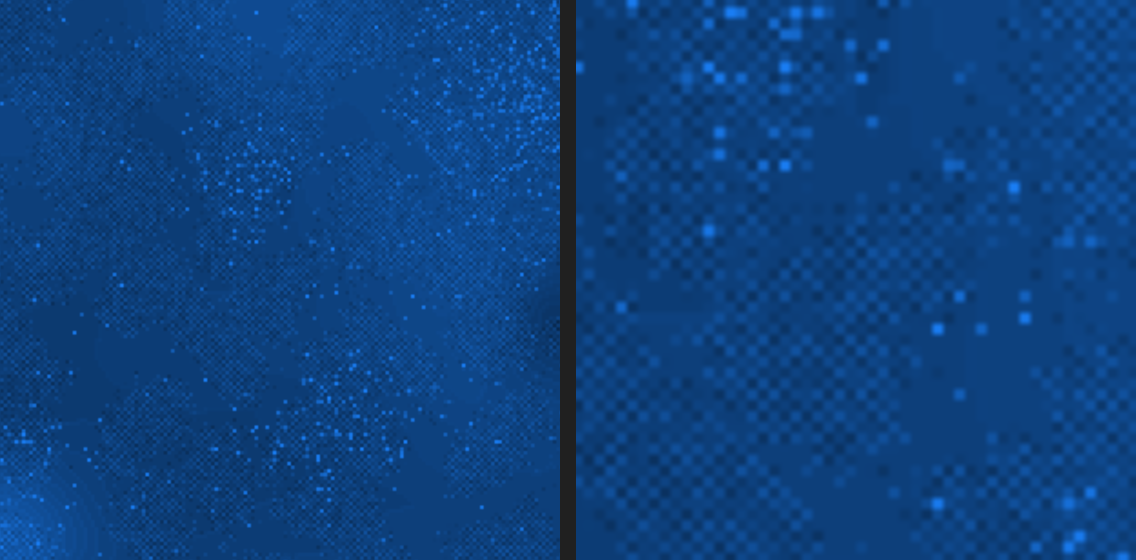
Left: the whole. Right: its middle third, enlarged.
Give the GLSL for this texture, as a WebGL 2 fragment shader.

```glsl
#version 300 es
precision highp float;
// Draws deep blue dithered grain in patches over stepped, softly lit ground.

uniform vec2 u_resolution;
out vec4 fragColor;

const float GRID = 154.0; // grain cells across the canvas

float hash(vec2 p) {
  vec3 q = fract(p.xyx * vec3(0.1031, 0.1030, 0.0973));
  q += dot(q, q.yzx + 33.33);
  return fract((q.x + q.y) * q.z);
}

// Soft elliptical spot of light or shade
float spot(vec2 p, vec2 centre, vec2 radius) {
  vec2 d = (p - centre) / radius;
  return exp(-dot(d, d));
}

// Layered sines, each octave bent by the one before
float waves(vec2 p) {
  float sum = 0.0, amp = 0.5;
  for (int i = 0; i < 4; i++) {
    p = mat2(0.8, 0.6, -0.6, 0.8) * p * 1.7 + 1.3;
    p += 0.6 * sin(p.yx);
    sum += amp * sin(p.x) * cos(p.y);
    amp *= 0.6;
  }
  return sum;
}

// Cellular noise: distance to the nearest scattered point
float cellular(vec2 p) {
  vec2 id = floor(p);
  float nearest = 2.0;
  for (int y = -1; y <= 1; y++) {
    for (int x = -1; x <= 1; x++) {
      vec2 c = id + vec2(x, y);
      vec2 site = c + vec2(hash(c + 7.1), hash(c + 51.7));
      nearest = min(nearest, distance(p, site));
    }
  }
  return nearest;
}

// Broad lighting
float ground(vec2 p) {
  float b = 0.458 + 0.028 * waves(p * 3.2);
  b += 0.065 * smoothstep(0.85, 1.65, p.x + p.y);
  b += 0.060 * spot(p, vec2(0.80, 0.45), vec2(0.15, 0.28));
  b += 0.050 * spot(p, vec2(0.42, 0.97), vec2(0.20, 0.12));
  b += 0.050 * spot(p, vec2(0.03, 0.78), vec2(0.14, 0.09));
  b += 0.190 * spot(p, vec2(0.00, 0.04), vec2(0.15, 0.12));
  b -= 0.110 * spot(p, vec2(1.00, 0.42), vec2(0.11, 0.10));
  b -= 0.050 * spot(p, vec2(0.51, 0.66), vec2(0.02, 0.07));
  return b;
}

float level(vec2 id) {
  return floor(ground(id / GRID) / 0.018);
}

// Brightness of a single grain cell
float grain(vec2 id) {
  vec2 p = id / GRID;
  float step0 = level(id);
  float b = (step0 + 0.5) * 0.018;

  // Thin lighter contours between steps
  float edge = abs(level(id + vec2(1, 0)) - step0) + abs(level(id + vec2(0, 1)) - step0);
  b += 0.022 * min(edge, 1.0);

  // Ragged patches of checkered dither
  float ragged = cellular(p * 6.5 + 0.25 * sin(p.yx * 17.0)) + 0.22 * waves(p * 13.0);
  float patchy = smoothstep(0.68, 0.32, ragged);
  patchy = max(patchy, 0.8 * smoothstep(1.5, 1.75, p.x + p.y));
  float checker = mod(id.x + id.y, 2.0);
  float dither = 0.45 * checker + 0.55 * hash(id + 19.0) - 0.46;
  float inside = step(hash(id + 83.0), patchy);
  b += inside * dither * (dither > 0.0 ? 0.27 : 0.20);

  // Clustered bright specks
  float density = 0.16 * spot(p, vec2(0.96, 0.82), vec2(0.20, 0.22));
  density += 0.17 * spot(p, vec2(0.43, 0.69), vec2(0.09, 0.08));
  density += 0.11 * spot(p, vec2(0.64, 0.24), vec2(0.15, 0.10));
  density += 0.12 * spot(p, vec2(0.04, 0.10), vec2(0.10, 0.14));
  density = density * (0.35 + 0.65 * inside) + 0.005;
  float speck = step(hash(id + 137.0), density);
  return mix(b, 0.68 + 0.28 * hash(id + 211.0), speck);
}

void main() {
  vec2 g = gl_FragCoord.xy / u_resolution * GRID - 0.5;
  vec2 id = floor(g);
  vec2 w = smoothstep(0.12, 0.88, g - id);

  // Blend neighbouring cells for soft grain edges
  float b = 0.0;
  for (int y = 0; y < 2; y++) {
    for (int x = 0; x < 2; x++) {
      vec2 o = vec2(x, y);
      vec2 k = mix(1.0 - w, w, o);
      b += k.x * k.y * grain(id + o);
    }
  }
  fragColor = vec4(b * vec3(0.104, 0.514, 1.0), 1.0);
}
```
